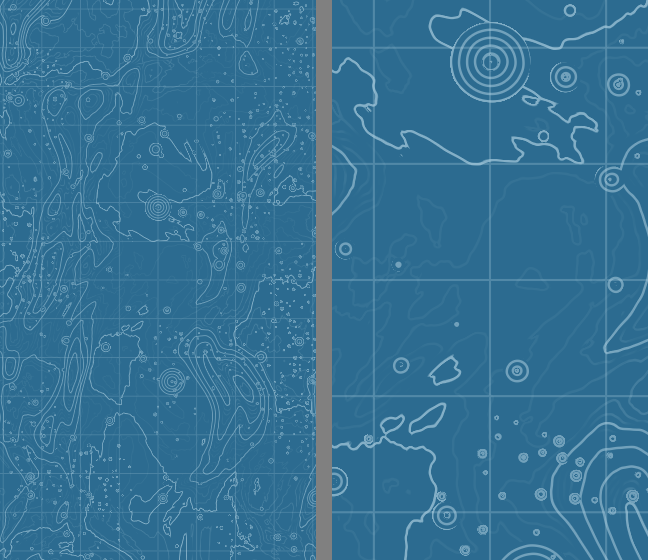
Left, the full canvas; right, a detail of the centre.
A Shadertoy shader for this pattern:

```glsl
// Topographic chart in blueprint blues: a height field made of rough plains,
// long ridges, ringed volcanoes and clustered small craters is sliced into
// bright main contours and faint minor ones, under a thin square grid.

const vec3 PAPER = vec3(0.172, 0.42, 0.563);
const vec3 INK = vec3(0.66, 0.80, 0.87);
const float LINE_HALF_WIDTH = 0.0013;
const float GRID_STEP = 0.1225;
const float MINOR_PER_LEVEL = 5.0;

vec3 hash3(vec2 p) {
    vec3 q = fract(vec3(p.xyx) * vec3(0.1031, 0.1030, 0.0973));
    q += dot(q, q.yxz + 33.33);
    return fract((q.xxy + q.yzz) * q.zyx);
}

float valueNoise(vec2 p) {
    vec2 cell = floor(p), f = fract(p);
    vec2 u = f * f * f * (f * (f * 6.0 - 15.0) + 10.0);
    float low = mix(hash3(cell).x, hash3(cell + vec2(1, 0)).x, u.x);
    float high = mix(hash3(cell + vec2(0, 1)).x, hash3(cell + vec2(1, 1)).x, u.x);
    return mix(low, high, u.y);
}

// Layered noise around 0.5, turned a little at each octave
float fbm(vec2 p, int octaves) {
    float sum = 0.0, weight = 0.5, total = 0.0;
    for (int i = 0; i < octaves; i++) {
        sum += weight * valueNoise(p);
        total += weight;
        weight *= 0.5;
        p = mat2(1.6, 1.2, -1.2, 1.6) * p + 7.3;
    }
    return sum / total;
}

// One cone with a sunken summit per chosen cell; spacing is the gap of its rings
float cones(vec2 p, float cellSize, vec2 radii, float spacing, float chance, float clustering) {
    vec2 id = floor(p / cellSize);
    vec3 rnd = hash3(id + 57.0 * radii.y / cellSize);
    float cluster = smoothstep(0.45, 0.8, valueNoise(id * cellSize * 5.0 + 31.0));
    float present = step(hash3(id + 113.0).y, chance * mix(1.0, cluster, clustering));
    float radius = mix(radii.x, radii.y, rnd.z * rnd.z);
    vec2 center = mix(vec2(radius), vec2(cellSize - radius), rnd.xy);
    float d = length(p - id * cellSize - center);
    return present * max(0.0, min(radius - d, d + 0.6 * radius)) / spacing;
}

// Height measured in main contour levels
float terrain(vec2 p) {
    vec2 warp = vec2(valueNoise(p * 4.0 + 3.0), valueNoise(p * 4.0 + 19.0)) - 0.5;
    vec2 q = p + 0.16 * warp;
    float plain = 3.0 * (fbm(q * vec2(4.2, 3.0) + 5.0, 6) - 0.5);
    vec2 ridgePoint = vec2(q.x - 0.2 * q.y, q.y) * vec2(5.0, 2.4);
    float ridge = 5.0 * smoothstep(0.57, 0.88, fbm(ridgePoint + 40.0, 3));
    float volcanoes = cones(p, 0.3, vec2(0.02, 0.068), 0.0085, 0.55, 0.0);
    float craters = cones(p + 0.023, 0.06, vec2(0.006, 0.017), 0.0065, 0.26, 0.0);
    float islets = cones(p + 0.007, 0.02, vec2(0.003, 0.007), 0.003, 0.5, 1.0);
    return plain + ridge + volcanoes + craters + islets;
}

// Coverage of a line at distance d, smoothed over one pixel
float lineMask(float d, float halfWidth, float pixel) {
    return clamp((halfWidth - d) / pixel + 0.5, 0.0, 1.0)
         * min(1.0, 0.4 + 2.0 * halfWidth / pixel);
}

// Distance to the nearest whole level of a value with the given slope
float levelDistance(float value, float slope) {
    return abs(value - round(value)) / (slope + 0.001);
}

void mainImage(out vec4 fragColor, in vec2 fragCoord) {
    float pixel = 1.0 / iResolution.x;
    vec2 p = (fragCoord - 0.5 * iResolution.xy) * pixel;
    vec2 ground = p + vec2(4.37, 6.21);

    // Height and slope
    vec2 e = vec2(0.001, 0.0);
    float height = terrain(ground);
    float slope = length(vec2(terrain(ground + e.xy), terrain(ground + e.yx)) - height) / e.x;

    // Minor contours, fading on steep slopes and in calm regions
    float minorSlope = slope * MINOR_PER_LEVEL;
    float minor = lineMask(levelDistance(height * MINOR_PER_LEVEL, minorSlope), LINE_HALF_WIDTH, pixel);
    minor *= 1.0 - smoothstep(90.0, 200.0, minorSlope);
    minor *= mix(0.07, 0.2, smoothstep(0.3, 0.65, valueNoise(ground * 3.0 + 11.0)));

    // Main contours, brightest along the zero level
    float major = lineMask(levelDistance(height, slope), LINE_HALF_WIDTH, pixel);
    major *= abs(height) < 0.5 ? 0.68 : 0.56;

    // Grid
    vec2 gridDistance = abs(p - GRID_STEP * round(p / GRID_STEP));
    float grid = 0.3 * lineMask(min(gridDistance.x, gridDistance.y), 0.0011, pixel);

    float ink = 1.0 - (1.0 - minor) * (1.0 - major) * (1.0 - grid);
    fragColor = vec4(mix(PAPER, INK, ink), 1.0);
}
```
